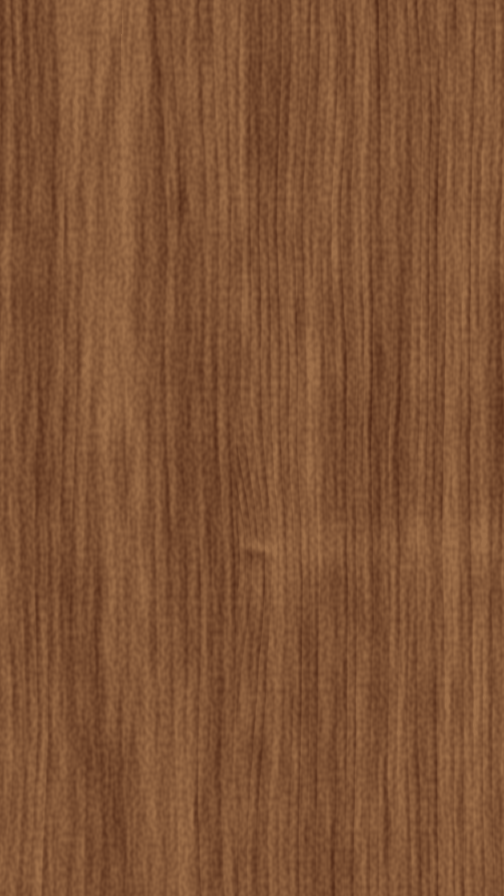
Write a WebGL 1 fragment shader that draws this texture.

```glsl
precision highp float;
uniform vec2 u_resolution;

// Colours
const vec3 DARK_WOOD = vec3(0.38, 0.22, 0.13);
const vec3 LIGHT_WOOD = vec3(0.58, 0.40, 0.26);
const float BASE_TONE = 0.70;

// Layout, in canvas widths
const float SEAM_X = 0.47;
const float HEART_X = 0.24;
const vec2 KNOT = vec2(0.515, 0.695);
const vec2 FLAME = vec2(0.235, 0.19);
const vec2 FLAME_SIZE = vec2(0.052, 0.19);
const vec2 TIP = vec2(0.25, 0.87);
const vec2 TIP_SIZE = vec2(0.024, 0.15);

// Grain
const float LEFT_RINGS = 42.0;
const float RIGHT_RINGS = 54.0;
const float RING_DEPTH = 0.50;
const float STREAK_DEPTH = 0.36;
const float FIBRE_DEPTH = 0.30;
const float SPECK_DEPTH = 0.30;
const float CLOUD_DEPTH = 0.34;
const int FLECK_COUNT = 9;

vec2 hash2(vec2 p) {
  vec3 q = fract(vec3(p.xyx) * vec3(0.1031, 0.1030, 0.0973));
  q += dot(q, q.yzx + 33.33);
  return fract((q.xx + q.yz) * q.zy);
}

float cornerSlope(vec2 cell, vec2 offset) {
  float angle = 6.2832 * hash2(cell).x;
  return dot(vec2(cos(angle), sin(angle)), offset);
}

float gradientNoise(vec2 p) {
  vec2 i = floor(p), f = fract(p);
  vec2 w = f * f * f * (f * (f * 6.0 - 15.0) + 10.0);
  vec2 e = vec2(1.0, 0.0);
  float low = mix(cornerSlope(i, f), cornerSlope(i + e.xy, f - e.xy), w.x);
  float high = mix(cornerSlope(i + e.yx, f - e.yx), cornerSlope(i + e.xx, f - e.xx), w.x);
  return 1.4 * mix(low, high, w.y);
}

// Slow rise to late wood, quick return to early wood
float ringLine(float phase, float y) {
  float f = fract(phase);
  float strength = 0.55 + 0.75 * gradientNoise(vec2(floor(phase) * 0.73 + 40.3, y * 1.3));
  return clamp(strength, 0.12, 1.1) * smoothstep(0.25, 0.78, f) * (1.0 - smoothstep(0.78, 1.0, f));
}

// Left side: narrow arches about the heart
float archedRings(vec2 p) {
  float width = 0.035 + 0.035 * p.y;
  float h = length(vec2(p.x - HEART_X, width));
  float phase = h * LEFT_RINGS + 0.7 * gradientNoise(p * vec2(7.0, 1.6) + 11.0);
  return ringLine(phase + step(HEART_X, p.x) * 31.0, p.y);
}

// Right side: straight rings pushed aside by the knot
float straightRings(vec2 p) {
  vec2 d = p - KNOT;
  float push = 0.055 * exp(-d.y * d.y / 0.035) * exp(-max(d.x + 0.045, 0.0) / 0.10);
  float phase = (p.x - push) * RIGHT_RINGS + 0.6 * gradientNoise(p * vec2(9.0, 2.0) + 23.0);
  return ringLine(phase + 90.0, p.y);
}

// Upright spindle with ragged ends
float spindle(vec2 p, vec2 centre, vec2 size) {
  vec2 q = (p - centre) / size;
  q.y += 0.9 * gradientNoise(vec2(p.x * 75.0, p.y * 3.0));
  return 1.0 - smoothstep(0.25, 1.0, length(q));
}

void main() {
  vec2 p = gl_FragCoord.xy / u_resolution.x;
  float height = u_resolution.y / u_resolution.x;
  vec2 w = p;
  w.x += 0.012 * gradientNoise(p * vec2(3.0, 1.7) + 5.0);
  w.x += 0.0015 * gradientNoise(p * vec2(20.0, 14.0));

  // Rings on both sides of the seam
  float side = smoothstep(-0.003, 0.003, p.x - SEAM_X);
  float tone = BASE_TONE - RING_DEPTH * mix(archedRings(w), straightRings(w), side);

  // Clouds, streaks, fibres and specks
  tone += CLOUD_DEPTH * gradientNoise(w * vec2(7.0, 0.9) + 3.0);
  tone += STREAK_DEPTH * gradientNoise(w * vec2(34.0, 1.5) + 17.0);
  tone += FIBRE_DEPTH * gradientNoise(w * vec2(105.0, 9.0) + 29.0);
  tone += SPECK_DEPTH * gradientNoise(p * vec2(125.0, 85.0) + 51.0);

  // Dark flames at the heart and scattered flecks
  tone -= 0.38 * spindle(w, FLAME, FLAME_SIZE);
  tone -= 0.32 * spindle(w, TIP, TIP_SIZE);
  for (int i = 0; i < FLECK_COUNT; i++) {
    vec2 place = hash2(vec2(float(i) * 7.0 + 2.0, 13.0)) * vec2(1.0, height);
    tone -= 0.30 * spindle(w, place, vec2(0.011, 0.075));
  }

  // Knot with its pale band, dark lower lip and seam
  vec2 k = p - KNOT;
  k.y += 0.02 * gradientNoise(p * vec2(14.0, 20.0));
  float rightOfSeam = smoothstep(-0.045, -0.035, k.x);
  tone += 0.22 * rightOfSeam * exp(-k.y * k.y / 0.0025);
  tone += 0.40 * rightOfSeam * exp(-dot(k, k * vec2(900.0, 4500.0)));
  vec2 lip = k + vec2(0.015, 0.028);
  tone -= 0.35 * rightOfSeam * exp(-dot(lip, lip * vec2(900.0, 5000.0)));
  tone -= 0.12 * exp(-pow((p.x - SEAM_X) / 0.004, 2.0));

  // Soft shade toward the upper left
  tone -= 0.10 * smoothstep(0.25, 0.0, p.x) * smoothstep(0.3, height, p.y);
  gl_FragColor = vec4(mix(DARK_WOOD, LIGHT_WOOD, clamp(tone, -0.25, 1.2)), 1.0);
}
```
